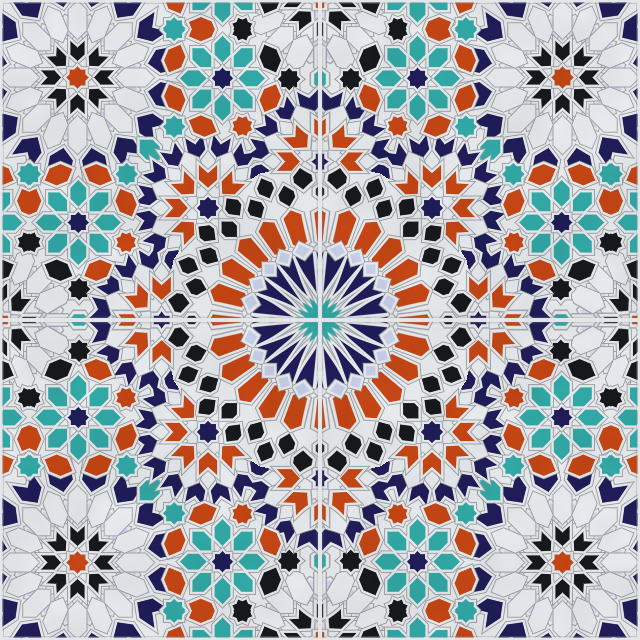
This pattern is drawn by a WebGL 2 fragment shader. Its source:

```glsl
#version 300 es
precision highp float;
// Glazed mosaic of four mirrored tiles: a sunburst ringed by star rosettes.

uniform vec2 u_resolution;
out vec4 fragColor;

const float TAU = 6.2831853;
const float SPAN = 768.0;      // design units across the canvas
const float GAP = 3.4;         // pale margin around each piece
const float LINE_HALF = 0.55;
const float SEAM_HALF = 2.4;
const float SEAM_CROP = 5.0;   // part of the design lost at the tile joint
const float ROSETTE_R = 190.0; // ring of eight rosettes
const vec2 CORNER = vec2(291.0);
const vec2 CLUSTER = vec2(290.0, 117.0);
const vec2 SIDE = vec2(384.0, 0.0);

const vec3 GROUND = vec3(0.89, 0.90, 0.915);
const vec3 LINE = vec3(0.53, 0.54, 0.54);
const vec3 ORANGE = vec3(0.76, 0.27, 0.08);
const vec3 NAVY = vec3(0.12, 0.11, 0.34);
const vec3 BLACK = vec3(0.09, 0.095, 0.11);
const vec3 TEAL = vec3(0.19, 0.65, 0.64);
const vec3 LAVENDER = vec3(0.77, 0.80, 0.90);

float pixel; // size of a pixel in design units

float hash(vec2 p) { return fract(sin(dot(p, vec2(127.1, 311.7))) * 43758.5453); }

float noise(vec2 p) {
  vec2 i = floor(p), f = fract(p);
  f = f * f * (3.0 - 2.0 * f);
  return mix(mix(hash(i), hash(i + vec2(1, 0)), f.x),
             mix(hash(i + vec2(0, 1)), hash(i + 1.0), f.x), f.y);
}

float cover(float d) { return 1.0 - smoothstep(-0.6 * pixel, 0.6 * pixel, d); }

// Folds the plane into one of n sectors; x runs outward.
vec2 spoke(vec2 p, float n, float turn) {
  float s = TAU / n;
  float a = mod(atan(p.y, p.x) - turn * s + 0.5 * s, s) - 0.5 * s;
  return length(p) * vec2(cos(a), sin(a));
}

float star8(vec2 p, float r) {
  p = abs(p);
  return min(max(p.x, p.y), (p.x + p.y) * 0.7071) - r;
}

float hexagon(vec2 p, float tip, float halfWidth) {
  p = abs(p);
  return max(p.y - halfWidth, (p.x + p.y - tip) * 0.7071);
}

// V-shaped piece whose two prongs point outward.
float chevron(vec2 p, float thick, float halfWidth) {
  p.y = abs(p.y);
  return max(abs(p.x - 0.9 * p.y) * 0.74 - thick, p.y - halfWidth);
}

// Lays one piece with its pale margin and grey contour.
void lay(inout vec3 c, float d, vec3 glaze) {
  c = mix(c, GROUND, cover(d - GAP));
  c = mix(c, LINE, 0.8 * cover(abs(d - GAP) - LINE_HALF));
  c = mix(c, glaze, cover(d));
}

// Pale sixteen-petal rosette with a dark crown and a star heart.
void paleRosette(inout vec3 c, vec2 p, vec3 lavender) {
  lay(c, hexagon(spoke(p, 16.0, 0.5) - vec2(61, 0), 12.0, 8.0), lavender);
  lay(c, hexagon(spoke(p, 16.0, 0.0) - vec2(69, 0), 19.0, 8.0), GROUND);
  lay(c, chevron(spoke(p, 8.0, 0.0) - vec2(28, 0), 6.0, 8.5), BLACK);
  lay(c, star8(p, 9.5), ORANGE);
}

// Eight orange chevrons on the outer side, framed by navy.
void outerRosette(inout vec3 c, vec2 p) {
  float a = abs(atan(p.y, p.x));
  if (a < TAU * 0.28125) {
    lay(c, chevron(spoke(p, 16.0, 0.5) - vec2(69, 0), 6.5, 10.5), NAVY);
    lay(c, hexagon(spoke(p, 8.0, 0.5) - vec2(50, 0), 19.0, 10.0), GROUND);
  }
  if (a < TAU * 0.3125)
    lay(c, chevron(spoke(p, 8.0, 0.0) - vec2(33, 0), 6.5, 11.0), ORANGE);
  lay(c, star8(p, 9.5), NAVY);
}

// Navy star, teal petals, then a ring of hexagons and small stars.
void tealCluster(inout vec3 c, vec2 p) {
  vec2 ring = spoke(p, 8.0, 0.5) - vec2(62, 0);
  float sector = floor(atan(p.y, p.x) / (TAU / 8.0));
  bool isStar = sector == -1.0 || sector == -4.0;
  bool isBlack = sector == -1.0 || sector == -2.0;
  float d = isStar ? star8(ring, 9.0) : hexagon(ring.yx, 18.0, 11.0);
  lay(c, d, isBlack ? BLACK : ORANGE);
  lay(c, star8(vec2(abs(p.x), p.y) - 58.0, 9.5), TEAL);
  lay(c, hexagon(spoke(p, 8.0, 0.0) - vec2(35, 0), 16.0, 9.5), TEAL);
  lay(c, star8(p, 9.0), NAVY);
}

// Twenty-four-fold centre with its ring of black pieces.
void sunburst(inout vec3 c, vec2 p) {
  vec2 s = spoke(p, 24.0, 0.0), h = spoke(p, 24.0, 0.5);
  float v = abs(s.y), u = s.x - 113.0;
  lay(c, hexagon(h - vec2(171, 0), 13.0, 9.5), BLACK);
  lay(c, hexagon(s - vec2(154, 0), 13.0, 9.5), BLACK);
  lay(c, max(v - 9.5 - 0.09 * u, (abs(u) + 0.7 * v) * 0.82 - 19.0), ORANGE);
  lay(c, max(v - 0.19 * (s.x - 34.0), s.x - 81.0), NAVY);
  lay(c, hexagon(s - vec2(86, 0), 8.0, 8.0), LAVENDER);
  c = mix(c, TEAL, cover((s.x + 4.0 * v - 31.0) / 4.1));
}

void main() {
  float side = min(u_resolution.x, u_resolution.y);
  pixel = SPAN / side;
  vec2 p = (gl_FragCoord.xy - 0.5 * u_resolution) * pixel;
  vec2 tile = abs(p);
  vec2 q = tile + SEAM_CROP * (1.0 - smoothstep(0.0, 25.0, tile));
  vec2 f = q.x > q.y ? q : q.yx; // mirrored on the diagonal
  vec3 lavender = mix(LAVENDER, GROUND, 0.7 * noise(p * 0.15));
  vec3 c = GROUND;

  // Corners and sides
  lay(c, chevron(spoke(f - CORNER, 16.0, 0.5) - vec2(97, 0), 8.0, 14.0), NAVY);
  paleRosette(c, f - CORNER, lavender);
  paleRosette(c, f - SIDE, lavender);
  lay(c, star8(f - vec2(289, 37), 9.5), BLACK);
  lay(c, hexagon(spoke(f, 8.0, 0.0) - vec2(289, 0), 17.0, 11.0), TEAL);

  // Inner rings
  outerRosette(c, spoke(q, 8.0, 0.0) - vec2(ROSETTE_R, 0));
  tealCluster(c, vec2(349.0 - abs(f.x - 349.0), f.y) - CLUSTER);
  sunburst(c, q);

  // Glaze variation, tile joints and rim
  c *= 0.97 + 0.05 * noise(p * 0.035);
  float joint = min(min(tile.x, tile.y) - SEAM_HALF, 381.0 - max(tile.x, tile.y));
  c = mix(c, LINE, 0.35 * cover(abs(joint - 1.0) - 0.6));
  c = mix(c, GROUND, cover(joint));
  fragColor = vec4(c, 1.0);
}
```
